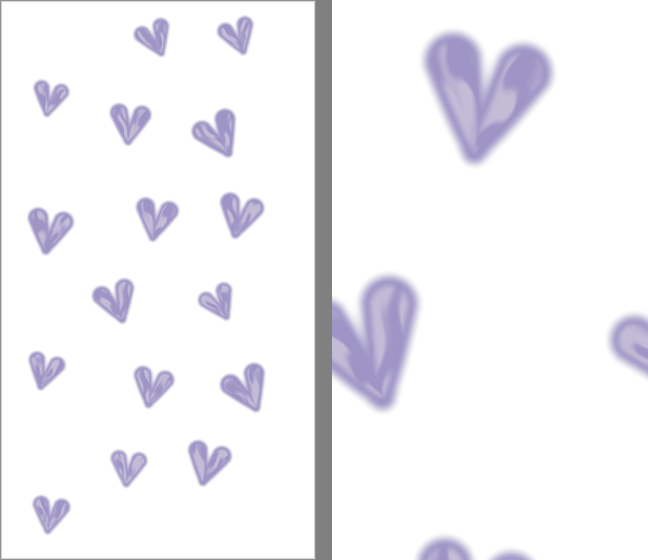
Left: the whole. Right: its middle third, enlarged.
Give the GLSL for this pattern, as a Shadertoy shader.

```glsl
const vec3 PAPER = vec3(1.0);
const vec3 LILAC = vec3(0.62, 0.585, 0.775);
const vec3 PALE_LILAC = vec3(0.77, 0.735, 0.845);
const vec3 SOFT_GRAY = vec3(0.66, 0.64, 0.74);

float hash(vec2 p) {
    p = fract(p * vec2(0.1731, 0.3179));
    p += dot(p, p.yx + 33.3);
    return fract((p.x + p.y) * p.x * 17.7);
}

float valueNoise(vec2 p) {
    vec2 cell = floor(p), f = fract(p);
    f = f * f * (3.0 - 2.0 * f);
    float low = mix(hash(cell), hash(cell + vec2(1, 0)), f.x);
    float high = mix(hash(cell + vec2(0, 1)), hash(cell + vec2(1, 1)), f.x);
    return mix(low, high, f.y);
}

vec2 rotate(vec2 p, float angle) {
    float c = cos(angle), s = sin(angle);
    return vec2(c * p.x - s * p.y, s * p.x + c * p.y);
}

float smoothMin(float a, float b, float k) {
    float h = max(k - abs(a - b), 0.0) / k;
    return min(a, b) - 0.25 * h * h * k;
}

// One lobe, swelling from the tip to its round end
float petal(vec2 p, vec2 tip, vec2 lobe) {
    vec2 axis = lobe - tip;
    float h = clamp(dot(p - tip, axis) / dot(axis, axis), 0.0, 1.0);
    return length(p - tip - axis * h) - mix(0.14, 0.43, pow(h, 0.7));
}

// Pencil strokes running along a lobe
float strokes(vec2 p, vec2 tip, vec2 lobe, float seed) {
    vec2 axis = normalize(lobe - tip), q = p - tip;
    float along = dot(q, axis);
    float across = axis.x * q.y - axis.y * q.x;
    across += 0.06 * sin(along * 5.0 + seed);
    float grain = valueNoise(vec2(across * 6.5, along * 1.9) + seed);
    return smoothstep(0.3, 0.75, grain);
}

// Lays one sketched heart over the given colour
vec3 paintHeart(vec3 under, vec2 p, float size, float seed) {
    vec2 tip = vec2(0.0, -0.85), lobe = vec2(0.55, 0.47);
    vec2 leftLobe = lobe * vec2(-1, 1);
    float left = petal(p, tip, leftLobe);
    float right = petal(p, tip, lobe);
    float d = smoothMin(left, right, 0.16);

    float marks = left < right ? strokes(p, tip, leftLobe, seed)
                               : strokes(p, tip, lobe, seed + 19.0);
    float inner = smoothstep(-0.06, -0.22, min(left, right));
    vec3 ink = mix(LILAC, PALE_LILAC, marks * inner);

    // Soft edge of constant width on the canvas
    float edge = d * size;
    ink = mix(ink, SOFT_GRAY, smoothstep(-0.003, 0.006, edge));
    return mix(under, ink, smoothstep(0.0085, -0.0075, edge));
}

// Staggered columns, the first one sparser than the others
vec2 heartCenter(float column, float row, float aspect, vec2 jitter) {
    float zigzag = mod(row, 2.0) < 0.5 ? 1.0 : -1.0;
    float sparse = column < 0.5 ? 1.0 : 0.0;
    float x = 0.16 + 0.27 * column + 0.013 * column;
    x += zigzag * mix(0.05, 0.005, sparse);
    float depth = mix(0.076 + 0.152 * row, 0.164 + 0.247 * row, sparse);
    return vec2(x, aspect * (1.0 - depth)) + jitter;
}

vec3 paintFrame(vec3 under, vec2 uv, float aspect) {
    vec2 gap = min(uv, vec2(1.0, aspect) - uv) * 288.0;
    float d = min(gap.x, gap.y);
    return under * (1.0 - 0.49 * exp(-d * d / 1.7));
}

void mainImage(out vec4 fragColor, in vec2 fragCoord) {
    vec2 uv = fragCoord / iResolution.x;
    float aspect = iResolution.y / iResolution.x;
    vec3 color = PAPER;

    for (int c = 0; c < 3; c++) {
        int rows = c == 0 ? 4 : 6;
        for (int r = 0; r < rows; r++) {
            float column = float(c), row = float(r);
            vec2 id = vec2(column * 7.0 + 3.0, row * 5.0 + 2.0);
            vec2 jitter = vec2(hash(id), hash(id + 41.0)) - 0.5;
            vec2 center = heartCenter(column, row, aspect, jitter * 0.05);
            float size = mix(0.056, 0.075, hash(id + 83.0));
            bool leansLeft = mod(row, 3.0) < column - 0.5;
            float tilt = (leansLeft ? 0.42 : -0.16) + 0.2 * jitter.x;
            vec2 p = rotate(uv - center, -tilt) / size;
            if (dot(p, p) < 3.0) {
                color = paintHeart(color, p, size, id.x + id.y * 3.7);
            }
        }
    }
    fragColor = vec4(paintFrame(color, uv, aspect), 1.0);
}
```
